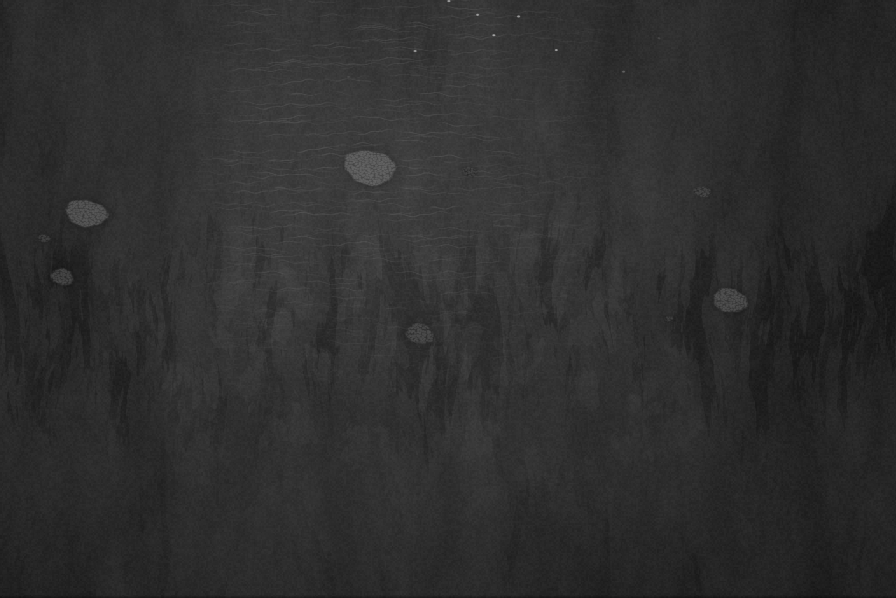
Write a Shadertoy shader that draws this texture.

```glsl
#define EDGE_LEVEL 0.119
#define CENTRE_LIFT 0.114
#define GRAIN 0.038
#define STREAK_DEPTH 0.035
#define PATCH_LIFT 0.019
#define CRACK_LIFT 0.06
#define CRACK_ROWS 52.0
#define CRACK_WIDTH 0.0018
#define SPOT_COUNT 9
#define SPOT_SIZE 0.044
#define FLECK_CELL 0.06

float hash(vec2 p) {
    vec3 q = fract(p.xyx * 0.1031);
    q += dot(q, q.yzx + 33.33);
    return fract((q.x + q.y) * q.z);
}

vec2 hash2(vec2 p) {
    return vec2(hash(p), hash(p + 71.7));
}

// Rises over a..b, then falls over c..d
float window(float a, float b, float c, float d, float x) {
    return smoothstep(a, b, x) * (1.0 - smoothstep(c, d, x));
}

// Distance to the nearest jittered cell point
float cellular(vec2 p) {
    vec2 cell = floor(p), f = fract(p);
    float nearest = 4.0;
    for (int y = -1; y <= 1; y++)
    for (int x = -1; x <= 1; x++) {
        vec2 o = vec2(x, y);
        vec2 d = o + hash2(cell + o) - f;
        nearest = min(nearest, dot(d, d));
    }
    return sqrt(nearest);
}

// Ragged field from four cellular octaves, about 0.48 on average
float ragged(vec2 p) {
    float sum = 0.0, weight = 0.5;
    for (int i = 0; i < 4; i++) {
        sum += weight * cellular(p);
        p = p * 2.1 + 17.3;
        weight *= 0.58;
    }
    return sum;
}

// Short, jagged, mostly horizontal hairlines
float cracks(vec2 p, float px) {
    float sum = 0.0;
    for (int i = 0; i < 4; i++) {
        float k = float(i);
        float wave = 0.003 * sin(p.x * 23.0 + p.y * 37.0 + k * 2.0)
                   + 0.0018 * sin(p.x * 83.0 - p.y * 97.0 + k)
                   + 0.0011 * sin(p.x * 191.0 + p.y * 160.0);
        float rows = CRACK_ROWS * (1.0 - 0.17 * k);
        float row = (p.y + wave) * rows;
        float id = floor(row) + 100.0 * k;
        float along = p.x * (6.0 + 2.5 * k) + 9.0 * hash(vec2(id, 3.0));
        vec2 h = hash2(vec2(id, floor(along)));
        float d = abs(fract(row) - mix(0.2, 0.8, h.x)) / rows;
        float ends = window(0.0, 0.25, 0.5, 1.0, fract(along));
        float line = 1.0 - smoothstep(0.0, max(CRACK_WIDTH, 0.8 * px), d);
        sum = max(sum, line * ends * smoothstep(0.1, 0.95, h.y));
    }
    return sum;
}

// Pale worn ovals: x is the cover, y the dark rim, z the brightness
vec3 spots(vec2 p, float px) {
    vec3 result = vec3(0.0);
    for (int i = 0; i < SPOT_COUNT; i++) {
        float k = float(i);
        vec2 centre = vec2(0.675 + 0.63 * sin(-0.09 - 2.05 * k),
                           0.58 + 0.14 * cos(1.1 * k));
        float radius = SPOT_SIZE * exp(-0.2 * k);
        vec2 d = p - centre;
        d.y = d.y * mix(1.35, 1.8, hash(vec2(k, 5.0))) + 0.15 * d.x;
        float a = atan(d.y, d.x);
        float edge = radius * (1.0 + 0.05 * sin(3.0 * a + k) + 0.03 * sin(8.0 * a + 2.0 * k));
        float dist = length(d) - edge;
        float cover = 1.0 - smoothstep(-0.003 - px, 0.001 + px, dist);
        float rim = exp(-abs(dist) / (0.2 * radius));
        result = max(result, vec3(cover, rim, cover * exp(-0.35 * k)));
    }
    return result;
}

// Rare bright chips
float flecks(vec2 p, float px) {
    vec2 q = p / FLECK_CELL, cell = floor(q);
    vec2 d = (fract(q) - mix(vec2(0.2), vec2(0.8), hash2(cell))) * FLECK_CELL;
    float chip = 1.0 - smoothstep(0.0006, 0.001 + px, length(d * vec2(0.7, 1.0)));
    return chip * step(0.72, hash(cell + 9.0));
}

void mainImage(out vec4 fragColor, in vec2 fragCoord) {
    vec2 uv = fragCoord / iResolution.xy;
    vec2 p = fragCoord / iResolution.y;
    float px = 1.0 / iResolution.y;

    // Pool of light, vertical bands and soft mottling
    vec2 off = (uv - vec2(0.43, 0.66)) * vec2(1.0, 0.7);
    float tone = EDGE_LEVEL + CENTRE_LIFT * exp(-5.0 * dot(off, off));
    tone += 0.005 * sin(p.x * 17.0 + 1.0) + 0.004 * sin(p.x * 41.0 + sin(p.y * 3.0));
    tone += 0.06 * (0.48 - ragged(p * vec2(9.0, 3.0) + 7.0));

    // Dark vertical streaks, coarse and fine, across the middle
    vec2 bent = p + vec2(0.005 * sin(p.y * 23.0 + p.x * 9.0),
                         0.03 * sin(p.x * 37.0) + 0.03 * sin(p.x * 11.0));
    float band = window(0.23, 0.42, 0.54, 0.7, bent.y);
    float columns = 0.65 + 0.35 * sin(uv.x * 15.5 + 0.2);
    float threshold = 0.63 - 0.19 * band * columns;
    float coarse = smoothstep(threshold, threshold + 0.05, ragged(bent * vec2(22.0, 4.2)));
    float fine = smoothstep(threshold, threshold + 0.08, ragged(bent * vec2(47.0, 10.0) + 5.0));
    tone -= STREAK_DEPTH * max(coarse, 0.6 * fine) * (0.35 + 0.65 * band);
    tone -= 0.008 * band * columns;

    // Pale flaked patches
    float flake = ragged(bent * vec2(15.0, 9.0) + 40.0);
    float flakeArea = window(0.05, 0.35, 0.5, 0.75, uv.y) * window(0.0, 0.3, 0.65, 0.9, uv.x);
    tone += PATCH_LIFT * (1.0 - smoothstep(0.37, 0.41, flake)) * (0.2 + 0.8 * flakeArea);

    // Hairline cracks and chips in the upper centre
    float crackArea = window(0.18, 0.3, 0.45, 0.8, uv.x) * smoothstep(0.2, 0.7, uv.y);
    tone += CRACK_LIFT * cracks(p, px) * crackArea;
    tone += 0.4 * flecks(p, px) * smoothstep(0.86, 0.9, uv.y) * window(0.35, 0.4, 0.7, 0.75, uv.x);

    // Worn spots with finely pitted interiors
    vec3 spot = spots(p, px);
    float pits = smoothstep(0.2, 0.9, cellular(p * vec2(230.0, 310.0)));
    float spotTone = 0.24 + 0.15 * spot.z - 0.1 * pits;
    tone = mix(tone - 0.025 * spot.y, spotTone, 0.9 * spot.x);

    // Fine and slightly coarser grain
    float grain = 0.7 * hash(floor(p * 342.0)) + 0.3 * hash(floor(p * 171.0) + 500.0) - 0.5;
    tone += GRAIN * grain;
    tone *= mix(0.7, 1.0, smoothstep(0.0, 0.006, uv.y));

    fragColor = vec4(vec3(clamp(tone, 0.0, 1.0)), 1.0);
}
```
